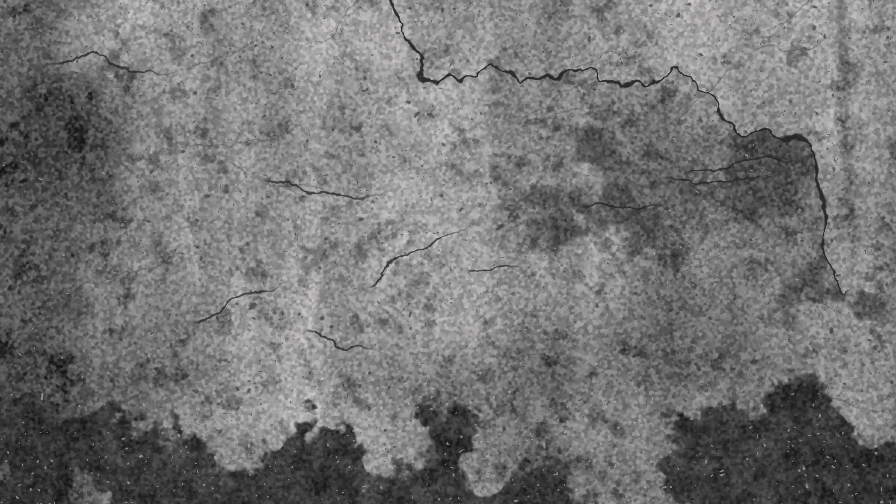
A Shadertoy shader for this texture:

```glsl
// Weathered grey plaster wall with cracks, a peeling stain and a grimy base.

const float WALL_TONE = 0.615;    // clean plaster
const float GRIME_TONE = 0.20;    // dark growth along the base
const float STAIN_TONE = 0.27;    // damp patch under the peeled edge
const float CRACK_TONE = 0.13;
const float FLECK_TONE = 0.74;
const float GRAIN_AMOUNT = 0.22;
const float GRAIN_SCALE = 170.0;
const float GRIME_HEIGHT = 0.125;
const vec2 STAIN_CENTER = vec2(1.47, 0.66);
const vec2 STAIN_RADII = vec2(0.27, 0.25);
const vec3 TINT = vec3(1.0, 0.99, 0.994);
const int STROKES = 24;           // cracks first, then faint scratches
const int DEEP_STROKES = 9;

float hash(vec2 p) {
    vec3 q = fract(p.xyx * 0.1031);
    q += dot(q, q.yzx + 33.33);
    return fract((q.x + q.y) * q.z);
}

vec2 hash2(vec2 p) {
    return vec2(hash(p), hash(p + 57.3));
}

// Smooth cellular noise: random cell values blended by distance
float cellNoise(vec2 p) {
    vec2 id = floor(p), f = p - id;
    float sum = 0.0, total = 0.0;
    for (int y = -1; y <= 1; y++)
    for (int x = -1; x <= 1; x++) {
        vec2 cell = vec2(x, y);
        vec2 d = cell + hash2(id + cell) - f;
        float weight = exp(-6.0 * dot(d, d));
        sum += weight * hash(id + cell + 113.7);
        total += weight;
    }
    return sum / total;
}

float fbm(vec2 p) {
    float sum = 0.0, total = 0.0, amp = 1.0;
    for (int i = 0; i < 5; i++) {
        sum += amp * cellNoise(p);
        total += amp;
        amp *= 0.56;
        p = mat2(1.6, 1.2, -1.2, 1.6) * p + 17.1;
    }
    return sum / total;
}

float blob(vec2 p, vec2 center, vec2 radii) {
    vec2 q = (p - center) / radii;
    return exp(-dot(q, q));
}

// Small round marks, one per chosen cell
float flecks(vec2 p, float density) {
    vec2 id = floor(p);
    vec2 center = 0.3 + 0.4 * hash2(id + 7.0);
    float radius = mix(0.1, 0.3, hash(id + 21.0));
    float spot = 1.0 - smoothstep(radius * 0.4, radius, length(p - id - center));
    return spot * step(hash(id + 41.0), density);
}

float line(float dist, float width, float pixel) {
    return 1.0 - smoothstep(width * 0.4, width + pixel, dist);
}

// Height of the long crack that bounds the peeled plaster
float crackHeight(float x) {
    float y = 0.85 + 0.17 * (1.0 - smoothstep(0.75, 0.85, x));
    y -= 0.12 * smoothstep(1.36, 1.5, x) + 0.32 * smoothstep(1.59, 1.67, x);
    return y + 0.012 * sin(x * 34.0) + 0.007 * sin(x * 71.0 + 1.0) + 0.004 * sin(x * 157.0);
}

// A wandering stroke with tapered ends
float stroke(vec2 p, float seed, float width, float pixel) {
    vec2 start = hash2(vec2(seed, 3.0)) * vec2(1.7, 0.75) + vec2(0.0, 0.2);
    float angle = mix(-0.35, 0.95, hash(vec2(seed, 11.0)));
    float span = mix(0.12, 0.36, hash(vec2(seed, 19.0)));
    vec2 dir = vec2(cos(angle), sin(angle));
    vec2 q = vec2(dot(p - start, dir), dot(p - start, vec2(-dir.y, dir.x)));
    q.y += 0.009 * sin(q.x * 23.0 + seed) + 0.004 * sin(q.x * 61.0 + seed * 2.0);
    float ends = smoothstep(0.0, 0.03, q.x) * (1.0 - smoothstep(span * 0.6, span, q.x));
    return line(abs(q.y), width, pixel) * ends;
}

void mainImage(out vec4 fragColor, in vec2 fragCoord) {
    float pixel = 1.0 / iResolution.y;
    vec2 p = fragCoord * pixel;
    vec2 warped = p + 0.04 * (vec2(fbm(p * 14.0), fbm(p * 14.0 + 91.0)) - 0.5);
    float grain = cellNoise(p * GRAIN_SCALE) - 0.5;
    float broad = fbm(p * 2.5 + 5.0) - 0.5;
    float blotch = fbm(p * 8.0 + 31.0) - 0.5;
    float dust = fbm(p * 30.0);

    // Plaster: mottling, vertical streaks and dust
    float tone = WALL_TONE + 0.3 * broad + 0.12 * blotch + GRAIN_AMOUNT * grain;
    tone += 0.24 * (fbm(vec2(p.x * 8.0, p.y * 0.9) + 63.0) - 0.5);
    tone -= 0.16 * smoothstep(0.55, 0.8, dust);

    // Soft shadows along the edges and above the base
    tone -= 0.29 * (1.0 - smoothstep(0.02, 0.32, p.x + 0.3 * broad));
    tone -= 0.08 * smoothstep(1.68, 1.78, p.x);
    tone -= 0.20 * blob(p, vec2(0.16, 0.25), vec2(0.2, 0.13));
    tone -= 0.17 * blob(p, vec2(1.3, 0.31), vec2(0.2, 0.13));
    tone -= 0.12 * blob(p, vec2(0.88, 0.23), vec2(0.3, 0.09));
    float drip = (p.x - 1.685 + 0.06 * broad) / 0.014;
    tone -= 0.15 * exp(-drip * drip) * smoothstep(0.38, 0.6, p.y);

    // Damp stain, cut off by the peeled edge
    float edge = crackHeight(warped.x);
    float slope = (crackHeight(warped.x + 0.002) - edge) / 0.002;
    float edgeDist = (warped.y - edge) / sqrt(1.0 + slope * slope);
    float peeled = 1.0 - smoothstep(-pixel, pixel, edgeDist);
    float reach = length((p - STAIN_CENTER) / STAIN_RADII);
    float stain = smoothstep(-0.07, 0.12, 0.17 - 0.24 * reach + 1.1 * blotch) * peeled;
    tone -= 0.11 * peeled * blob(p, STAIN_CENTER - vec2(0.1, 0.0), vec2(0.33, 0.24));
    tone = mix(tone, STAIN_TONE + 0.2 * (dust - 0.5) + 0.2 * grain, 0.8 * stain);

    // Ragged grime rising from the base
    float depth = GRIME_HEIGHT - p.y + 0.12 * blob(p, vec2(1.6, 0.1), vec2(0.07, 0.3));
    float rise = min(depth * 0.8, depth * 2.2);
    float grime = smoothstep(-0.03, 0.04, rise + fbm(p * 6.5 + 47.0) - 0.5);
    tone -= 0.08 * smoothstep(-0.06, 0.06, depth);
    tone = mix(tone, GRIME_TONE + 0.28 * (dust - 0.5) + 0.14 * grain, 0.93 * grime);

    // Dark pits everywhere, pale flecks mostly near the base
    float pits = max(flecks(warped * 45.0, 0.07), 0.8 * flecks(warped * 95.0 + 9.0, 0.1));
    tone = mix(tone, CRACK_TONE + 0.08, 0.65 * pits);
    float paleShare = 0.02 + 0.14 * (1.0 - smoothstep(0.08, 0.3, p.y));
    tone = mix(tone, FLECK_TONE, 0.6 * flecks(warped * 80.0 + 33.0, paleShare));

    // Long crack, short cracks and hairline scratches
    float crackWidth = mix(0.0008, 0.005, smoothstep(0.35, 0.65, fbm(p * 9.0 + 77.0)));
    float extent = smoothstep(0.74, 0.78, p.x) * (1.0 - smoothstep(1.66, 1.7, p.x));
    float cracks = 0.9 * extent * line(abs(edgeDist), crackWidth, pixel);
    for (int i = 0; i < STROKES; i++) {
        bool deep = i < DEEP_STROKES;
        float mark = stroke(warped, float(i) + 2.0, deep ? 0.0016 : 0.0006, pixel);
        cracks = max(cracks, mark * (deep ? 0.75 : 0.25));
    }
    tone = mix(tone, min(tone, CRACK_TONE), cracks);

    fragColor = vec4(clamp(tone, 0.09, 0.82) * TINT, 1.0);
}
```
